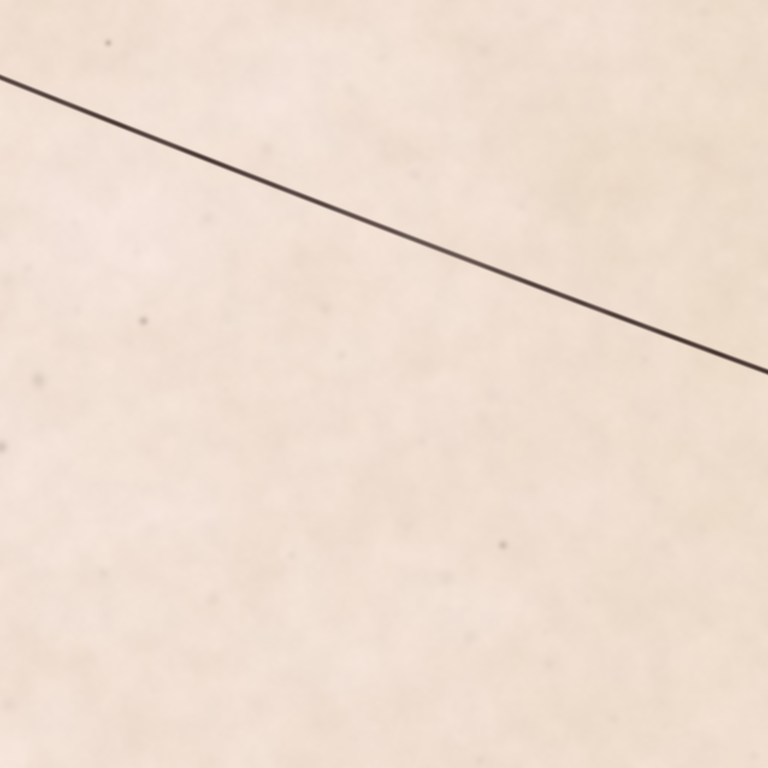
Write a three.js fragment shader that draws this texture.

```glsl
#define PAPER_PINK vec3(0.953, 0.889, 0.850)
#define PAPER_CREAM vec3(0.928, 0.859, 0.788)
#define INK vec3(0.245, 0.180, 0.165)
#define SPECK_COLOR vec3(0.60, 0.53, 0.49)
#define LINE_START 0.8995
#define LINE_END 0.5155
#define LINE_SAG 0.0040
#define LINE_HALF_WIDTH 0.0029
#define SPECK_CELLS 17.0
#define SPECK_CHANCE 0.16
#define MOTTLE 0.034

varying vec2 vUv;

float hash(vec2 p) {
  vec3 q = fract(vec3(p.xyx) * 0.1031);
  q += dot(q, q.yzx + 33.33);
  return fract((q.x + q.y) * q.z);
}

float noise(vec2 p) {
  vec2 i = floor(p);
  vec2 f = fract(p);
  f = f * f * (3.0 - 2.0 * f);
  float low = mix(hash(i), hash(i + vec2(1.0, 0.0)), f.x);
  float high = mix(hash(i + vec2(0.0, 1.0)), hash(i + vec2(1.0, 1.0)), f.x);
  return mix(low, high, f.y);
}

// Layered noise centred on zero
float fbm(vec2 p) {
  float sum = 0.0;
  float amplitude = 0.5;
  for (int i = 0; i < 4; i++) {
    sum += amplitude * (noise(p) - 0.5);
    p = mat2(0.8, 0.6, -0.6, 0.8) * p * 2.03 + 7.1;
    amplitude *= 0.5;
  }
  return sum;
}

float spot(vec2 p, vec2 center, float radius) {
  vec2 d = (p - center) / radius;
  return exp(-dot(d, d));
}

// Faint flecks scattered over a jittered grid
float scatteredSpecks(vec2 p) {
  vec2 cell = floor(p * SPECK_CELLS);
  float sum = 0.0;
  for (int y = -1; y <= 1; y++) {
    for (int x = -1; x <= 1; x++) {
      vec2 id = cell + vec2(float(x), float(y)) + 20.0;
      vec2 jitter = vec2(hash(id + 3.7), hash(id + 41.3));
      vec2 center = (id - 20.0 + jitter) / SPECK_CELLS;
      float present = step(hash(id + 87.0), SPECK_CHANCE);
      float radius = mix(0.005, 0.011, hash(id + 61.0));
      sum += present * spot(p, center, radius) * mix(0.03, 0.09, hash(id + 13.0));
    }
  }
  return sum;
}

vec3 paper(vec2 p) {
  // Pink at the left, creamier toward the right and upper right
  float warmth = 0.40 + 0.45 * (p.x - 0.4);
  warmth += 0.60 * fbm(p * 5.0 + 3.0) + 0.75 * fbm(p * 15.0);
  warmth -= 0.55 * spot(p, vec2(0.15, 0.69), 0.09);
  warmth -= 0.25 * spot(p, vec2(0.32, 0.84), 0.16);
  warmth -= 0.25 * spot(p, vec2(0.40, 0.17), 0.12);
  warmth += 0.30 * spot(p, vec2(0.92, 0.76), 0.22);
  warmth += 0.25 * spot(p, vec2(0.02, 0.97), 0.12);
  vec3 color = mix(PAPER_PINK, PAPER_CREAM, clamp(warmth, -0.3, 1.4));

  // Cloudy mottling and soft grain
  color += MOTTLE * fbm(p * 36.0 + 11.0);
  color += 0.006 * (noise(p * 130.0) - 0.5);
  return color;
}

void main() {
  vec2 p = vUv;
  vec3 color = paper(p);

  // Flecks, with the strongest ones on top
  float specks = scatteredSpecks(p);
  specks += 0.42 * spot(p, vec2(0.141, 0.944), 0.0045);
  specks += 0.38 * spot(p, vec2(0.187, 0.582), 0.0060);
  specks += 0.35 * spot(p, vec2(0.655, 0.290), 0.0060);
  specks += 0.30 * spot(p, vec2(0.002, 0.418), 0.0080);
  specks += 0.16 * spot(p, vec2(0.050, 0.507), 0.0090);
  color = mix(color, SPECK_COLOR, min(specks, 0.7));

  // Thin, slightly bowed ink stroke
  float slope = LINE_END - LINE_START;
  float lineY = LINE_START + slope * p.x - 4.0 * LINE_SAG * p.x * (1.0 - p.x);
  float dist = abs(p.y - lineY) / sqrt(1.0 + slope * slope);
  float soft = max(0.0024, fwidth(p.y) * 0.7);
  float stroke = 1.0 - smoothstep(LINE_HALF_WIDTH - soft, LINE_HALF_WIDTH + soft, dist);
  float wear = 0.09 * spot(vec2(p.x, 0.0), vec2(0.57, 0.0), 0.14);
  wear += 0.08 * (noise(vec2(p.x * 45.0, 2.0)) - 0.5);
  color = mix(color, INK + wear, stroke * 0.93);

  gl_FragColor = vec4(color, 1.0);
}
```
